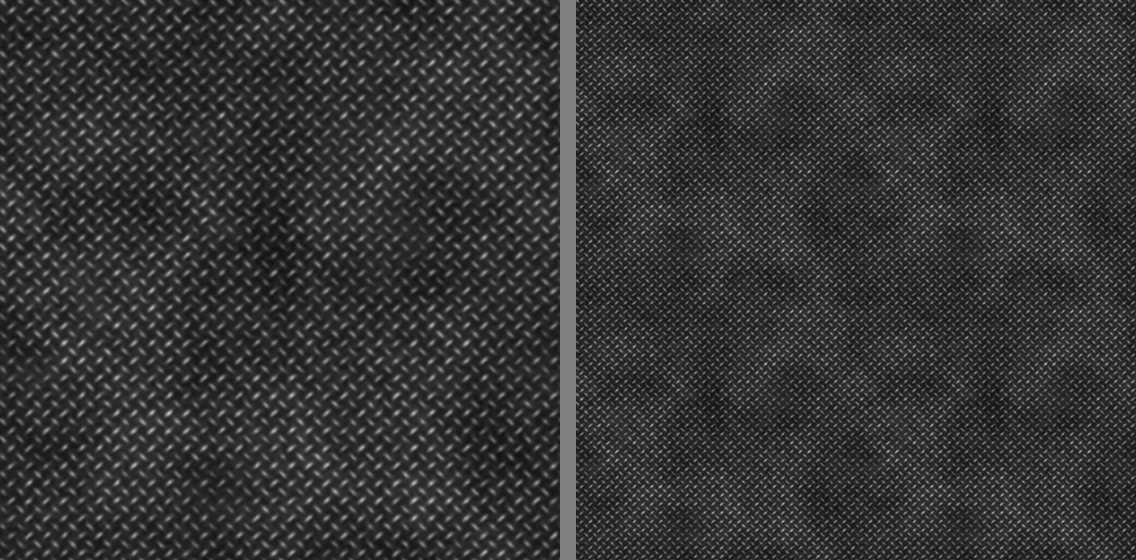
Left: one tile. Right: repeated 2 by 2.
Write a Shadertoy shader that draws this texture.

```glsl
const float REPEATS = 32.0;                   // plate cells across and down
const vec2 RISING_CENTRE = vec2(0.66, 0.39);  // lug positions inside a cell
const vec2 FALLING_CENTRE = vec2(0.16, 0.89);
const float RISING_ANGLE = 0.72;
const float FALLING_ANGLE = -0.79;
const vec2 LUG_SIZE = vec2(0.25, 0.122);      // falloff along and across a lug
const float RISING_SHINE = 0.42;
const float FALLING_SHINE = 0.35;
const float LUG_VARIATION = 0.18;
const vec2 SHADOW_OFFSET = vec2(0.05, -0.16);
const float SHADOW_DEPTH = 0.22;
const float GROUND_LEVEL = 0.142;
const float CLOUD_PERIOD = 8.0;
const float CLOUD_CONTRAST = 0.11;
const float GRAIN_PERIOD = 128.0;
const float GRAIN_CONTRAST = 0.07;
const float DUST_PERIOD = 12.0;
const float DUST_AMOUNT = 0.3;
const vec3 DUST_COLOR = vec3(0.19);
const vec3 METAL_TINT = vec3(1.0);

float hash(vec2 p) {
    return fract(sin(dot(p, vec2(127.1, 311.7))) * 43758.5453);
}

// Value noise on a lattice that wraps after a whole number of steps
float wrapNoise(vec2 uv, float period, float seed) {
    vec2 p = uv * period;
    vec2 cell = floor(p);
    vec2 f = fract(p);
    f = f * f * (3.0 - 2.0 * f);
    vec2 lo = mod(cell, period);
    vec2 hi = mod(cell + 1.0, period);
    float bottom = mix(hash(lo + seed), hash(vec2(hi.x, lo.y) + seed), f.x);
    float top = mix(hash(vec2(lo.x, hi.y) + seed), hash(hi + seed), f.x);
    return mix(bottom, top, f.y);
}

float clouds(vec2 uv) {
    float sum = 0.0;
    float weight = 0.5;
    float period = CLOUD_PERIOD;
    for (int i = 0; i < 3; i++) {
        sum += weight * wrapNoise(uv, period, 17.0 * float(i));
        weight *= 0.5;
        period *= 2.0;
    }
    return sum / 0.875;
}

// Soft raised bar, repeated once per cell, with its own brightness
float lug(vec2 p, vec2 centre, float angle) {
    vec2 q = p - centre + 0.5;
    vec2 id = mod(floor(q), REPEATS);
    vec2 d = fract(q) - 0.5;
    float c = cos(angle);
    float s = sin(angle);
    vec2 local = vec2(c * d.x + s * d.y, c * d.y - s * d.x) / LUG_SIZE;
    float variation = 1.0 + LUG_VARIATION * (hash(id + centre) - 0.5);
    return variation * exp(-dot(local, local));
}

void mainImage(out vec4 fragColor, in vec2 fragCoord) {
    vec2 uv = fragCoord / iResolution.xy;
    vec2 p = uv * REPEATS;

    // Mottled ground
    float cloud = clouds(uv) - 0.5;
    float grain = wrapNoise(uv, GRAIN_PERIOD, 71.0) - 0.5;
    float value = GROUND_LEVEL + CLOUD_CONTRAST * cloud + GRAIN_CONTRAST * grain;

    // Shadows beside the lugs
    vec2 shaded = p - SHADOW_OFFSET;
    float shadow = lug(shaded, RISING_CENTRE, RISING_ANGLE)
                 + lug(shaded, FALLING_CENTRE, FALLING_ANGLE);
    value *= 1.0 - SHADOW_DEPTH * shadow;

    // Polished lugs
    float shine = RISING_SHINE * lug(p, RISING_CENTRE, RISING_ANGLE)
                + FALLING_SHINE * lug(p, FALLING_CENTRE, FALLING_ANGLE);
    value += shine * (1.0 + 0.5 * cloud + 0.6 * grain);

    // Sparse dust spots that dull the relief
    float dust = smoothstep(0.72, 1.0, wrapNoise(uv, DUST_PERIOD, 39.0));
    vec3 color = mix(METAL_TINT * value, DUST_COLOR, DUST_AMOUNT * dust);

    fragColor = vec4(clamp(color, 0.0, 1.0), 1.0);
}
```
